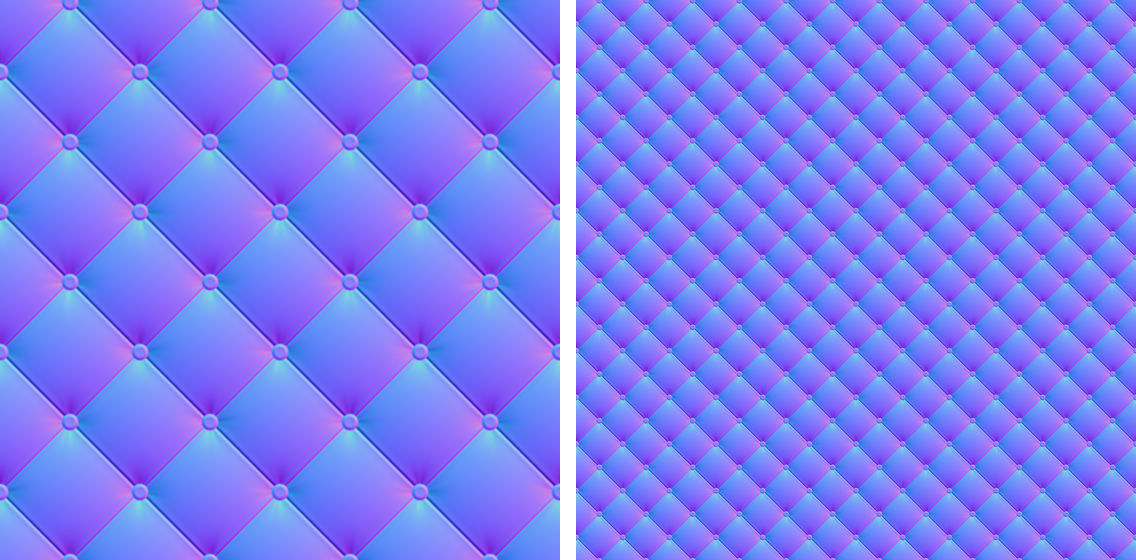
Left, the tile; right, the same tile 3 across and 3 down.
Give the GLSL for this texture map, as a three.js fragment shader.

```glsl
// Tangent-space normal map of diamond-tufted padding with seams and round buttons.
varying vec2 vUv;

const float REPEATS = 4.0;                     // tufts across and down
const vec2 OFFSET = vec2(0.5, 0.0156);         // moves a button onto the lattice origin
const vec2 PILLOW_SLOPE = vec2(0.86, 0.98);    // tilt of the cushions per unit
const vec2 PILLOW_LEAN = vec2(-0.045, -0.02);  // overall tilt of the cloth
const vec2 SEAM_WIDTH = vec2(0.0085, 0.0062);  // falling seams, rising seams
const vec2 SEAM_DEPTH = vec2(0.74, 0.62);
const vec2 SEAM_STEEP_SIDE = vec2(1.0, -1.0);  // side of each seam with the steeper wall
const float SEAM_SHALLOW = 0.62;               // depth of the other wall
const float SEAM_HALO = 0.15;                  // soft bulge beside each seam
const float BUTTON_RADIUS = 0.060;
const float BUTTON_SOFTNESS = 0.009;
const float RIM_TILT = 0.58;
const float DISH_TILT = 0.12;
const float PULL_RADIUS = 0.16;                // cloth drawn in around a button
const float PULL_TILT = 0.40;
const float CREASE_TILT = 0.08;
const float BLUE_LEVEL = 0.99;
const float SQRT2 = 1.41421;

float hash(vec2 p) {
  return fract(sin(dot(p, vec2(12.99, 78.23))) * 437.58);
}

// Lattice axes: x runs up-right, y runs down-right.
vec2 toDiagonal(vec2 p) { return vec2(p.x + p.y, p.x - p.y); }
vec2 fromDiagonal(vec2 d) { return 0.5 * vec2(d.x + d.y, d.x - d.y); }

float bell(float x, float width) {
  float t = x / width;
  return exp(-t * t);
}

// Slope of a rounded groove, peaking at one at distance w.
vec2 grooveSlope(vec2 t, vec2 w) {
  vec2 k = t / w;
  return k * exp(0.5 - 0.5 * k * k);
}

// Cushion tilt, growing from the middle of each diamond to its corners.
vec2 pillowTilt(vec2 d) {
  vec2 f = fract(d) - 0.5;
  f *= smoothstep(0.0, 0.015, 0.5 - abs(f));
  return fromDiagonal(f) * PILLOW_SLOPE + PILLOW_LEAN;
}

vec2 seamTilt(vec2 t) {
  vec2 wall = mix(vec2(SEAM_SHALLOW), vec2(1.0), step(0.0, t * SEAM_STEEP_SIDE));
  vec2 slope = SEAM_HALO * grooveSlope(t, 2.8 * SEAM_WIDTH)
             - SEAM_DEPTH * wall * grooveSlope(t, SEAM_WIDTH);
  return fromDiagonal(slope) * SQRT2;
}

// Cloth falling towards the button, with radial creases that differ per button.
vec2 pullTilt(vec2 c, vec2 dir, float r, vec2 id) {
  float angle = atan(c.y, c.x);
  float phase = 6.2832 * hash(id);
  float strength = mix(0.6, 1.3, hash(id + 7.3));
  float crease = 0.6 * sin(9.0 * angle + phase) + 0.4 * sin(14.0 * angle - 2.0 * phase);
  float twist = 0.6 * cos(9.0 * angle + phase) + 0.4 * cos(14.0 * angle - 2.0 * phase);
  float corner = cos(2.0 * angle);
  float fall = PULL_TILT * mix(0.3, 1.0, corner * corner) * (1.0 + 0.25 * strength * crease);
  vec2 tangent = vec2(-dir.y, dir.x);
  return bell(r, PULL_RADIUS) * (CREASE_TILT * strength * twist * tangent - fall * dir);
}

// Raised rim around a shallow dish.
vec2 buttonTilt(vec2 dir, float r) {
  return dir * (RIM_TILT * bell(r - 0.050, 0.013) - DISH_TILT * bell(r - 0.028, 0.010))
       + vec2(0.06, 0.0);
}

void main() {
  vec2 d = toDiagonal(vUv * REPEATS + OFFSET);
  vec2 nearest = floor(d + 0.5);
  vec2 id = mod(fromDiagonal(nearest) + 0.25, REPEATS);   // wraps over the tile
  vec2 c = fromDiagonal(d - nearest) + vec2(1e-5, 0.0);
  float r = length(c);
  vec2 dir = c / max(r, 1e-5);

  // Cloth, then the button on top
  vec2 tilt = pillowTilt(d) + seamTilt((d - nearest) / SQRT2) + pullTilt(c, dir, r, id);
  float button = 1.0 - smoothstep(-BUTTON_SOFTNESS, BUTTON_SOFTNESS, r - BUTTON_RADIUS);
  tilt = mix(tilt, buttonTilt(dir, r), button);

  // Pack the unit normal into colour
  tilt *= min(1.0, 0.88 / max(length(tilt), 1e-4));
  vec3 normal = vec3(tilt, sqrt(1.0 - dot(tilt, tilt)));
  vec3 color = 0.5 + 0.5 * normal;
  gl_FragColor = vec4(color * vec3(1.0, 1.0, BLUE_LEVEL), 1.0);
}
```
